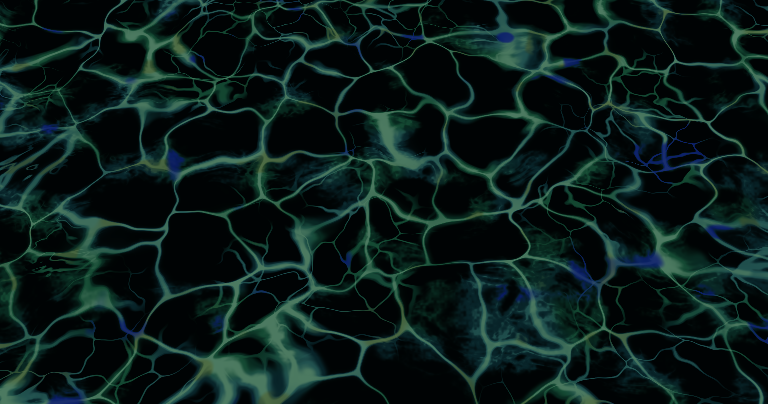
A Shadertoy shader for this texture:

```glsl
#define DEEP vec3(0.0, 0.013, 0.014)
#define DIM_GREEN vec3(0.03, 0.16, 0.12)
#define DIM_TEAL vec3(0.03, 0.14, 0.16)
#define MID_GREEN vec3(0.08, 0.29, 0.20)
#define MID_TEAL vec3(0.13, 0.32, 0.31)
#define GLOW vec3(0.30, 0.48, 0.38)
#define OLIVE vec3(0.32, 0.40, 0.20)
#define BLUE vec3(0.03, 0.08, 0.45)
#define WARP 1.0
#define LINE_WIDTH 0.021
#define ROUNDING 15.0

vec2 hash22(vec2 p) {
    vec3 q = fract(p.xyx * vec3(0.1031, 0.1030, 0.0973));
    q += dot(q, q.yzx + 33.33);
    return fract((q.xx + q.yz) * q.zy);
}

float noise(vec2 p) {
    vec2 i = floor(p), f = fract(p);
    f = f * f * (3.0 - 2.0 * f);
    float low = mix(hash22(i).x, hash22(i + vec2(1, 0)).x, f.x);
    float high = mix(hash22(i + vec2(0, 1)).x, hash22(i + vec2(1, 1)).x, f.x);
    return mix(low, high, f.y);
}

float fbm(vec2 p) {
    float sum = 0.0, amp = 0.57;
    for (int i = 0; i < 3; i++) {
        sum += amp * noise(p);
        p = mat2(1.6, 1.2, -1.2, 1.6) * p + 7.3;
        amp *= 0.5;
    }
    return sum;
}

vec2 warp(vec2 p) {
    return vec2(fbm(p), fbm(p + 17.4)) - 0.5;
}

// Soft distance to the borders of scattered cells, swelling at the junctions
float web(vec2 p) {
    vec2 cell = floor(p);
    float nearest = 8.0, others = 1e-30;
    for (int y = -1; y <= 1; y++)
    for (int x = -1; x <= 1; x++) {
        vec2 id = cell + vec2(x, y);
        vec2 r = id + 0.05 + 0.9 * hash22(id) - p;
        float d = dot(r, r);
        others += exp(-ROUNDING * max(d, nearest));
        nearest = min(d, nearest);
    }
    return 0.5 * (-log(others) / ROUNDING - nearest);
}

float strand(float dist, float width) {
    return 1.0 - smoothstep(0.3 * width, 1.7 * width, dist);
}

vec3 waterColour(float light, float tint) {
    vec3 c = mix(DEEP, mix(DIM_GREEN, DIM_TEAL, tint), smoothstep(0.04, 0.35, light));
    c = mix(c, mix(MID_GREEN, MID_TEAL, tint), smoothstep(0.35, 0.7, light));
    return mix(c, GLOW, smoothstep(0.68, 1.0, light));
}

void mainImage(out vec4 fragColor, in vec2 fragCoord) {
    vec2 uv = (fragCoord - vec2(0.5 * iResolution.x, 0.0)) / iResolution.y;

    // Tilted water plane: cells shrink and flatten towards the top
    float scale = mix(4.6, 7.2, uv.y);
    vec2 p = vec2(uv.x * scale, uv.y * (5.0 + 2.8 * uv.y)) + 20.0;
    float pixel = scale / iResolution.y;
    vec2 q = p + WARP * warp(p * 0.9);

    // Main net, with swollen bright patches
    float edge = web(q);
    float swell = smoothstep(0.57, 0.76, fbm(p * 0.8 + 40.0));
    float width = max(LINE_WIDTH * (0.75 + 0.5 * noise(p * 1.7)), 0.7 * pixel);
    float ripple = fbm(q * vec2(4.0, 7.0));
    float net = strand(edge, width) * mix(0.55, 1.0, noise(p * 1.1 + 9.0));
    float sheet = swell * strand(edge, 0.085) * (0.45 + 0.8 * ripple);
    float halo = 0.27 * exp(-max(edge, 0.0) / 0.05);

    // Finer, fainter strands in some regions
    float region = smoothstep(0.44, 0.64, fbm(p * 0.7 + 23.0));
    float fine = web(q * 1.9 + 0.8 * warp(p * 2.1 + 5.0) + 5.3);
    fine = 0.62 * region * strand(fine, max(0.026, 1.1 * pixel));

    // Crinkled loops on the lower left
    float corner = 1.0 - smoothstep(-0.75, -0.3, uv.x + 0.5 * uv.y);
    corner *= smoothstep(0.46, 0.62, fbm(p * 0.9 + 3.0));
    float crinkle = abs(fbm(q * vec2(2.4, 3.6) + 61.0) - 0.5);
    crinkle = 0.75 * corner * strand(crinkle, 0.022);

    // Streaky haze inside the cells
    float cloud = smoothstep(0.48, 0.72, fbm(p * 1.3 + 70.0));
    float streak = 1.0 - abs(2.0 * ripple - 1.0);
    float grain = 0.7 + 0.6 * noise(uv * 150.0);
    float haze = cloud * streak * streak * exp(-3.5 * max(edge, 0.0)) * grain;

    float dark = (1.0 - net) * (1.0 - min(sheet, 1.0)) * (1.0 - halo);
    dark *= (1.0 - fine) * (1.0 - crinkle) * (1.0 - min(0.75 * haze, 0.6));
    float light = 1.0 - dark;

    // Tints, with rare olive and blue glints
    float tint = smoothstep(0.3, 0.7, noise(p * 1.6 + 31.0));
    vec3 colour = waterColour(light, tint);
    float olive = smoothstep(0.70, 0.85, noise(p * 2.3 + 83.0));
    float blue = smoothstep(0.80, 0.92, noise(p * 1.9 + 52.0));
    colour = mix(colour, OLIVE * light, 0.6 * olive * smoothstep(0.3, 0.8, light));
    colour = mix(colour, BLUE, 0.75 * blue * smoothstep(0.15, 0.5, light));
    fragColor = vec4(colour, 1.0);
}
```
